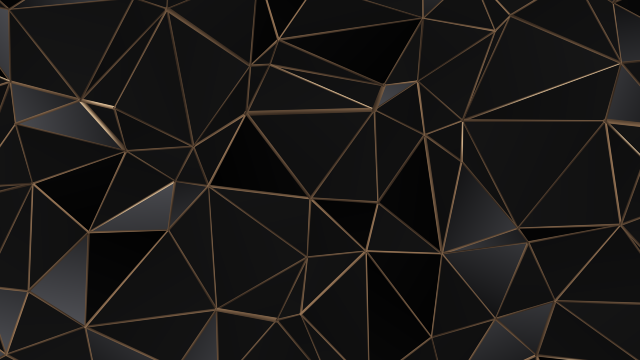
Give the GLSL for this background, as a WebGL 2 fragment shader.

```glsl
#version 300 es
precision highp float;
// Black faceted wall of irregular triangles framed by thin bronze struts.

#define CELLS 5.2         // mesh cells per canvas height
#define JITTER 0.96       // vertex scatter, below 1.0 keeps the mesh valid
#define TILT 0.42         // rotation of the mesh in radians
#define STRUT 0.0029      // mean half width of a strut, in canvas heights
#define GREY_CHANCE 0.27  // how often small facets catch the light
#define BLACK_CHANCE 0.16 // share of facets in deep shadow
#define GLINT_CHANCE 0.05 // share of struts with a bright reflection
#define SEED vec2(37.0, 61.0)

uniform vec2 u_resolution;
out vec4 fragColor;

const vec3 CHARCOAL = vec3(0.064, 0.064, 0.065);
const vec3 SLATE = vec3(0.188, 0.190, 0.202);
const vec3 DARK_BRONZE = vec3(0.21, 0.16, 0.12);
const vec3 COPPER = vec3(0.58, 0.45, 0.33);
const vec3 CREAM = vec3(0.93, 0.82, 0.66);

float hash(vec2 cell, float salt) {
    vec3 q = fract((cell.xyx + salt * 7.31) * vec3(0.1031, 0.1130, 0.0973));
    q += dot(q, q.yzx + 33.33);
    return fract((q.x + q.y) * q.z);
}

vec2 meshVertex(vec2 cell) {
    return cell + (vec2(hash(cell, 1.0), hash(cell, 2.0)) - 0.5) * JITTER;
}

float cross2(vec2 a, vec2 b) { return a.x * b.y - a.y * b.x; }

// Twice the signed area, positive when counter-clockwise
float turn(vec2 a, vec2 b, vec2 c) { return cross2(b - a, c - a); }

// Flat facet with a soft sheen, painted only inside its triangle
void paintFacet(vec2 p, vec2 a, vec2 b, vec2 c, vec2 cell, float salt, inout vec3 color) {
    if (min(turn(a, b, p), min(turn(b, c, p), turn(c, a, p))) < 0.0) return;
    float area = 0.5 * turn(a, b, c);
    float angle = 6.2832 * hash(cell, salt + 0.1);
    float sheen = dot(p - (a + b + c) / 3.0, vec2(cos(angle), sin(angle)));
    float tone = hash(cell, salt + 0.2);
    if (hash(cell, salt + 0.3) < GREY_CHANCE * (1.0 - area)) {
        color = SLATE * (0.72 + 0.65 * tone * tone + 0.65 * sheen);
    } else if (tone < BLACK_CHANCE) {
        color = CHARCOAL * (0.28 + 0.25 * sheen);
    } else {
        color = CHARCOAL * (0.82 + 0.36 * tone + 0.16 * sheen);
    }
    color = max(color, vec3(0.008));
}

// Tapered bevelled strut, layered over the premultiplied metal colour
void paintStrut(vec2 p, vec2 a, vec2 b, vec2 cell, float salt, float pixel, inout vec4 metal) {
    vec2 axis = b - a;
    float along = clamp(dot(p - a, axis) / dot(axis, axis), 0.0, 1.0);
    float dist = length(p - a - axis * along);
    float startWidth = mix(0.6, 1.25, hash(cell, salt + 0.1));
    float endWidth = mix(0.6, 1.25, hash(cell, salt + 0.2));
    float wide = 1.0 + 0.9 * step(0.93, hash(cell, salt + 0.3));
    float width = STRUT * CELLS * wide * mix(startWidth, endWidth, along);
    float cover = 1.0 - smoothstep(width - 0.6 * pixel, width + 0.6 * pixel, dist);
    if (cover <= 0.0) return;

    // One flank is lit and the light drifts along the length
    float flank = cross2(axis, p - a) / length(axis);
    flank *= sign(hash(cell, salt + 0.4) - 0.5);
    float bevel = smoothstep(-width, width, flank);
    float light = hash(cell, salt + 0.5);
    light = light * light * 0.75 + 0.12 * sin(along * 4.0 + 20.0 * light);
    vec3 color = mix(DARK_BRONZE, COPPER, clamp(light + 0.45 * bevel - 0.05, 0.0, 1.0));
    float glint = step(hash(cell, salt + 0.6), GLINT_CHANCE);
    color = mix(color, CREAM, 0.8 * glint * bevel * smoothstep(0.0, 0.5, along));
    metal = mix(metal, vec4(color, 1.0), cover);
}

void main() {
    float pixel = CELLS / u_resolution.y;
    vec2 p = (gl_FragCoord.xy - 0.5 * u_resolution) * pixel;
    p = mat2(cos(TILT), sin(TILT), -sin(TILT), cos(TILT)) * p + SEED;

    vec3 facet = CHARCOAL;
    vec4 metal = vec4(0.0);
    for (int y = -1; y <= 1; y++) {
        for (int x = -1; x <= 1; x++) {
            vec2 cell = floor(p) + vec2(x, y);
            vec2 a = meshVertex(cell);
            vec2 b = meshVertex(cell + vec2(1, 0));
            vec2 c = meshVertex(cell + vec2(1, 1));
            vec2 d = meshVertex(cell + vec2(0, 1));

            // Split the quad along a valid diagonal, loosely the shorter one
            bool acValid = min(turn(a, b, c), turn(a, c, d)) > 0.0;
            bool bdValid = min(turn(a, b, d), turn(b, c, d)) > 0.0;
            bool acShort = distance(a, c) < distance(b, d) * mix(0.65, 1.5, hash(cell, 3.0));
            if (acValid && (acShort || !bdValid)) {
                paintFacet(p, a, b, c, cell, 4.0, facet);
                paintFacet(p, a, c, d, cell, 5.0, facet);
                paintStrut(p, a, c, cell, 6.0, pixel, metal);
            } else {
                paintFacet(p, a, b, d, cell, 4.0, facet);
                paintFacet(p, b, c, d, cell, 5.0, facet);
                paintStrut(p, b, d, cell, 6.0, pixel, metal);
            }
            paintStrut(p, a, b, cell, 7.0, pixel, metal);
            paintStrut(p, a, d, cell, 8.0, pixel, metal);
        }
    }
    fragColor = vec4(facet * (1.0 - metal.a) + metal.rgb, 1.0);
}
```
